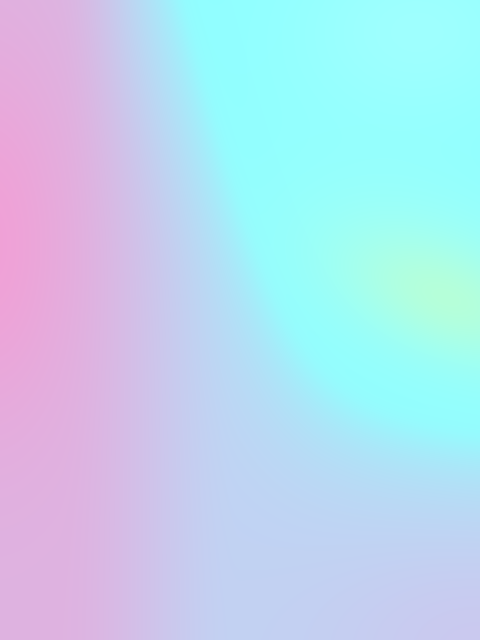
Write a Shadertoy shader that draws this background.

```glsl
// Soft elliptical falloff around a centre
float glow(vec2 p, vec2 centre, vec2 radius) {
    vec2 q = (p - centre) / radius;
    return exp(-dot(q, q));
}

// Rounded corner between a leaning side and a flat floor, positive inside
float cornerField(vec2 p) {
    float side = p.x - 0.35 - 0.3 * (1.0 - p.y);
    float rise = p.y - 0.27;
    float gap = side - rise;
    return 0.5 * (side + rise - sqrt(gap * gap + 0.088));
}

// Lavender field, turning to orchid and pink on the left
vec3 lavenderField(vec2 p) {
    vec3 lavender = vec3(0.76, 0.82, 0.95);
    vec3 orchid = vec3(0.87, 0.70, 0.88);
    vec3 pink = vec3(0.94, 0.63, 0.84);
    float reach = 0.5 - 0.15 * smoothstep(0.55, 1.0, p.y);
    vec3 colour = mix(lavender, orchid, 1.0 - smoothstep(0.12, reach, p.x));
    colour = mix(colour, pink, glow(p, vec2(-0.02, 0.62), vec2(0.17, 0.29)));
    return mix(colour, vec3(0.81, 0.77, 0.93), 0.7 * glow(p, vec2(1.0, 0.0), vec2(0.3, 0.16)));
}

// Cyan field with a pale upper corner and a tilted green glow
vec3 cyanField(vec2 p) {
    vec3 colour = vec3(0.56, 1.0, 1.0);
    colour = mix(colour, vec3(0.62, 1.0, 0.995), glow(p, vec2(0.87, 0.95), vec2(0.25, 0.14)));
    vec2 tilted = vec2(p.x, p.y + 0.22 * (p.x - 0.93));
    colour = mix(colour, vec3(0.63, 1.0, 0.97), 0.7 * glow(tilted, vec2(0.90, 0.57), vec2(0.32, 0.17)));
    return mix(colour, vec3(0.71, 1.0, 0.85), glow(tilted, vec2(0.93, 0.535), vec2(0.20, 0.085)));
}

void mainImage(out vec4 fragColor, in vec2 fragCoord) {
    vec2 p = fragCoord / iResolution.xy;

    // Fade outward from the corner, with a softened start
    float field = cornerField(p);
    float outside = 0.5 * (sqrt(field * field + 0.0003) - field);
    float fade = 1.0 - exp(-outside / 0.07);

    fragColor = vec4(mix(cyanField(p), lavenderField(p), fade), 1.0);
}
```
